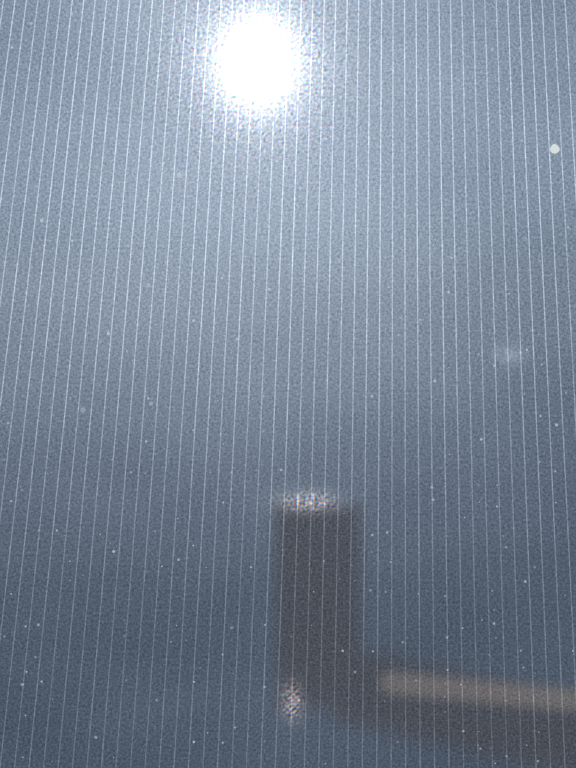
Write a Shadertoy shader that draws this texture.

```glsl
#define LINES 44.4
#define LINE_HALF_WIDTH 0.0012
#define LINE_GAIN 0.19
#define VANISH_X 0.695
#define VANISH_DISTANCE 5.7
#define GRAIN 0.13
#define SHADE_COLOR vec3(0.305, 0.350, 0.410)
#define SKY_COLOR vec3(0.555, 0.610, 0.685)
#define FIGURE_COLOR vec3(0.285, 0.295, 0.325)
#define ARM_COLOR vec3(0.450, 0.435, 0.435)
#define DUST_COLOR vec3(0.760, 0.800, 0.830)
#define SUN vec2(0.447, 1.226)

vec2 hash2(vec2 p) {
    vec3 q = fract(p.xyx * vec3(0.1031, 0.1030, 0.0973));
    q += dot(q, q.yzx + 33.33);
    return fract((q.xx + q.yz) * q.zy);
}

float cornerSlope(vec2 cell, vec2 offset) {
    return dot(hash2(cell) * 2.0 - 1.0, offset);
}

// Gradient noise, roughly -0.7 to 0.7
float noise(vec2 p) {
    vec2 i = floor(p), f = p - i;
    vec2 w = f * f * f * (f * (f * 6.0 - 15.0) + 10.0);
    vec2 e = vec2(1.0, 0.0);
    return mix(mix(cornerSlope(i, f), cornerSlope(i + e, f - e), w.x),
               mix(cornerSlope(i + e.yx, f - e.yx), cornerSlope(i + 1.0, f - 1.0), w.x), w.y);
}

float fbm(vec2 p) {
    float sum = 0.0, amp = 0.5;
    for (int i = 0; i < 4; i++) {
        sum += amp * noise(p);
        p = p * 2.03 + 17.3;
        amp *= 0.5;
    }
    return sum;
}

float blob(vec2 p, vec2 size) {
    p /= size;
    return exp(-dot(p, p));
}

float segment(vec2 p, vec2 a, vec2 b) {
    vec2 ab = b - a;
    return length(p - a - ab * clamp(dot(p - a, ab) / dot(ab, ab), 0.0, 1.0));
}

float box(vec2 p, vec2 halfSize) {
    vec2 d = abs(p) - halfSize;
    return length(max(d, 0.0)) + min(max(d.x, d.y), 0.0);
}

// Thin stripes fanning out from a distant vanishing point
float pinstripes(vec2 p, float px) {
    float spread = 1.0 + (0.667 - p.y) / VANISH_DISTANCE;
    float u = (p.x - VANISH_X) / spread * LINES + 0.63;
    float id = floor(u + 0.5);
    float d = abs(u - id) * spread / LINES;
    float cover = clamp(0.5 + (LINE_HALF_WIDTH - d) / px, 0.0, min(1.0, 2.0 * LINE_HALF_WIDTH / px));
    float wear = 0.9 + 0.5 * noise(vec2(id * 7.31, p.y * 45.0)) + 0.25 * (hash2(vec2(id, 5.0)).x - 0.5);
    return cover * wear;
}

// Sparse specks on two grid sizes
float dust(vec2 p, float px) {
    float sum = 0.0;
    for (int i = 0; i < 2; i++) {
        float cells = i == 0 ? 38.0 : 9.0;
        vec2 g = p * cells, id = floor(g);
        vec2 h = hash2(id + 41.0 * float(i)), k = hash2(id + 93.7);
        float radius = mix(0.0006, 0.0022, k.x * k.x) * (1.0 + float(i));
        float d = length(g - id - 0.2 - 0.6 * h) / cells;
        sum += step(k.y, 0.16) * (1.0 - smoothstep(radius - px * 0.5, radius + px, d)) * (0.3 + 0.5 * h.x);
    }
    return sum;
}

void mainImage(out vec4 fragColor, in vec2 fragCoord) {
    vec2 p = fragCoord / iResolution.x;
    float px = 1.0 / iResolution.x;
    vec2 toSun = p - SUN;

    // Reflected sky, cloudy and darker to the right
    vec3 col = mix(SHADE_COLOR, SKY_COLOR, smoothstep(0.12, 1.12, p.y));
    col += 0.10 * blob(toSun, vec2(0.34, 0.62));
    col -= 0.05 * smoothstep(0.55, 1.0, p.x) * smoothstep(0.2, 0.7, p.y);
    col -= 0.05 * smoothstep(0.3, 0.0, p.x) * smoothstep(0.7, 1.3, p.y);
    col += 0.07 * fbm(p * vec2(3.0, 5.0) + 4.0);

    // Dim reflection of an upright slab and a forearm
    float slab = 1.0 - smoothstep(-0.02, 0.03, box(p - vec2(0.552, 0.28), vec2(0.068, 0.17)));
    float sleeve = 1.0 - smoothstep(0.03, 0.10, segment(p, vec2(0.62, 0.14), vec2(1.05, 0.04)));
    col = mix(col, FIGURE_COLOR, 0.75 * max(slab, sleeve));
    float arm = 1.0 - smoothstep(0.004, 0.036, segment(p, vec2(0.68, 0.148), vec2(1.05, 0.112)));
    col = mix(col, ARM_COLOR, 0.8 * arm);

    // Stripes and surface grain
    col += LINE_GAIN * pinstripes(p, px) * mix(0.6, 1.05, smoothstep(0.1, 0.9, p.y));
    float grain = noise(p * 210.0) + 0.6 * noise(p * 371.0 + 9.0);
    col += GRAIN * grain * mix(0.75, 1.0, smoothstep(0.2, 1.0, p.y));

    // Sun disc, halo and tinted glitter
    float halo = blob(toSun, vec2(0.105, 0.115));
    float glints = blob(p - vec2(0.535, 0.462), vec2(0.05, 0.018))
                 + blob(p - vec2(0.507, 0.115), vec2(0.018, 0.032));
    vec3 glitter = vec3(noise(p * 190.0), noise(p * 190.0 + 0.25), noise(p * 190.0 + 0.5));
    col += halo * (vec3(0.34, 0.32, 0.30) + 0.40 * glitter);
    col += 0.25 * blob(toSun, vec2(0.2)) * glitter;
    col += glints * (vec3(0.24, 0.20, 0.18) + 0.6 * glitter);
    col += 0.9 * blob(toSun, vec2(0.052, 0.060));

    // Dust, one large droplet and a dried smudge
    col = mix(col, DUST_COLOR, clamp(dust(p, px), 0.0, 0.8));
    float droplet = length(p - vec2(0.963, 1.075)) + 0.003 * noise(p * 120.0);
    col = mix(col, vec3(0.84, 0.87, 0.87), 1.0 - smoothstep(0.007, 0.008 + px, droplet));
    col += 0.13 * blob(p - vec2(0.886, 0.717), vec2(0.026, 0.016)) * (0.8 + noise(p * 90.0));

    fragColor = vec4(clamp(col, 0.0, 1.0), 1.0);
}
```
